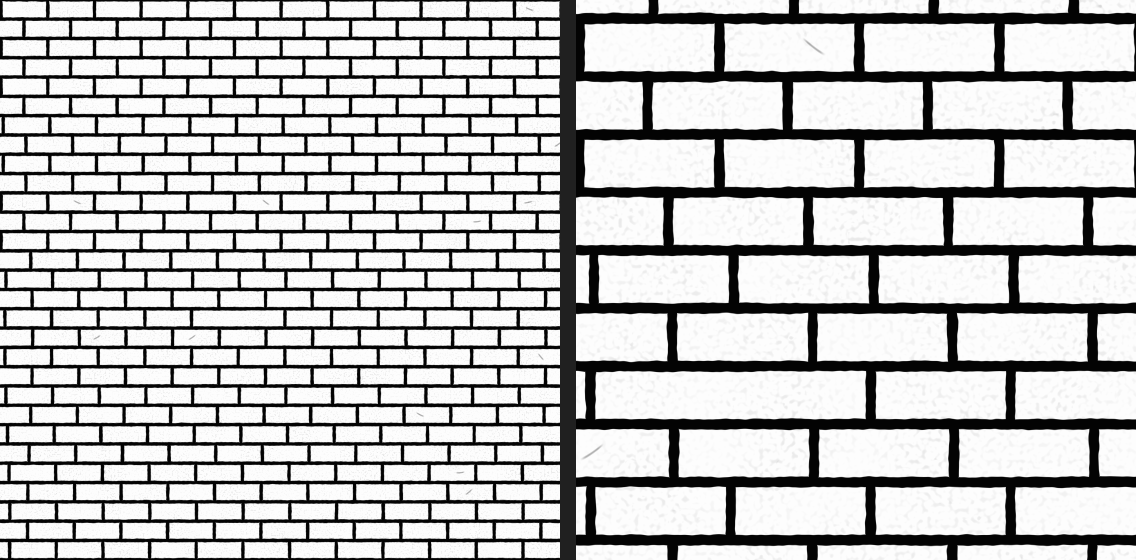
Left, the full canvas; right, a detail of the centre.
Write a Shadertoy shader that draws this pattern.

```glsl
// A white brick wall in running bond, 12 bricks across and 29 courses down, with black joints.
// Each course is shifted by a half bond plus a drift that loosens in the lower courses;
// gradient noise roughens the joints and grains the bricks, and a few bricks carry a scratch.

float hash(vec2 cell) {
    vec3 q = fract(cell.xyx * vec3(0.1031, 0.1030, 0.0973));
    q += dot(q, q.yzx + 33.33);
    return fract((q.x + q.y) * q.z);
}

vec2 gradient(vec2 cell) {
    float angle = 6.2832 * hash(cell);
    return vec2(cos(angle), sin(angle));
}

// Gradient noise, about -0.7 to 0.7
float noise(vec2 p) {
    vec2 i = floor(p), f = fract(p);
    vec2 w = f * f * f * (f * (f * 6.0 - 15.0) + 10.0);
    vec2 e = vec2(1.0, 0.0);
    float low = mix(dot(gradient(i), f), dot(gradient(i + e), f - e), w.x);
    float high = mix(dot(gradient(i + e.yx), f - e.yx), dot(gradient(i + 1.0), f - 1.0), w.x);
    return mix(low, high, w.y);
}

// Sideways shift of a course, in brick lengths
float courseShift(float course) {
    float odd = mod(course, 2.0);
    float tidy = 0.024 + 0.044 * step(6.0, course) * step(course, 9.0);
    float loose = 0.157 + 0.055 * (2.0 * odd - 1.0) * cos((course - 17.0) * 0.33);
    return 0.488 * odd + (course < 13.0 ? tidy : loose);
}

// Short, slightly bent scratch on a few of the bricks
float scratch(vec2 brick, vec2 local, float pixel) {
    float slope = 2.4 * hash(brick + 7.0) - 1.2;
    vec2 c = local - vec2(0.02 + 0.04 * hash(brick + 19.0), 0.017);
    float bend = c.y - slope * c.x + 14.0 * c.x * c.x;
    float line = 1.0 - smoothstep(0.0, 0.0005 + pixel, abs(bend) / sqrt(1.0 + slope * slope));
    float ends = 1.0 - smoothstep(0.004, 0.009, length(c));
    return line * ends * step(0.955, hash(brick));
}

void mainImage(out vec4 fragColor, in vec2 fragCoord) {
    vec2 p = fragCoord / iResolution.xy;
    p.y = 1.0 - p.y;
    float pixel = 1.0 / iResolution.y;

    // Courses, counted from the top, and the bricks along them
    float v = (p.y + 0.0004) * 29.0;
    float course = floor(v);
    float u = p.x * 12.0 - courseShift(course);
    float joint = round(u);

    // Distance to the joints; one course has a double-length brick
    float bed = (0.5 - abs(fract(v) - 0.5)) / 29.0 - 0.0031;
    float head = abs(u - joint) / 12.0 - 0.0030;
    if (course == 16.0 && joint == 5.0) head = 1.0;
    float edge = min(bed, head);
    edge += 0.0007 * noise(p * 75.0) + 0.0006 * noise(p * 190.0 + 31.0);
    float face = smoothstep(-0.75 * pixel, 0.75 * pixel, edge);

    // Pale faces with patchy grain, sparse specks and scratches
    float patchy = smoothstep(-0.4, 0.5, noise(p * 23.0 + 5.0));
    float grain = smoothstep(0.0, 0.5, noise(p * 310.0));
    float specks = smoothstep(0.4, 0.62, noise(p * 233.0 + 71.0));
    float tone = 0.992 - 0.055 * grain * (0.4 + patchy) - 0.09 * specks * patchy;
    tone -= 0.3 * scratch(vec2(floor(u), course), vec2(fract(u) / 12.0, fract(v) / 29.0), pixel);

    fragColor = vec4(vec3(mix(0.01, tone, face)), 1.0);
}
```
